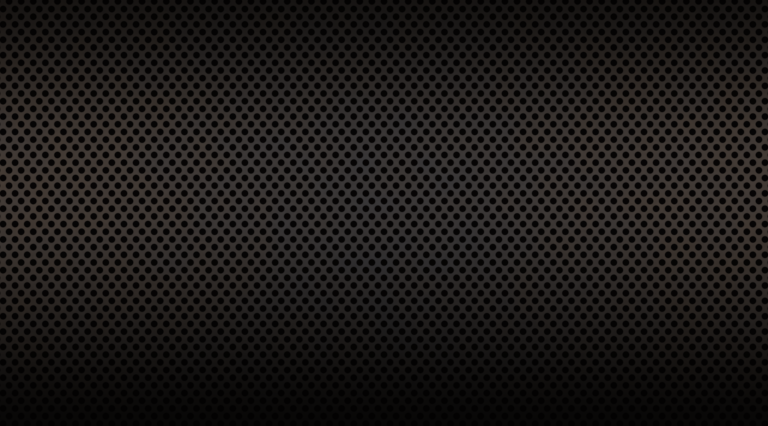
Reproduce this texture procedurally as a Shadertoy shader.

```glsl
float hash(vec2 p) {
    return fract(sin(dot(p, vec2(127.1, 311.7))) * 43758.5453);
}

float noise(vec2 p) {
    vec2 i = floor(p), f = fract(p);
    f = f * f * (3.0 - 2.0 * f);
    return mix(mix(hash(i), hash(i + vec2(1, 0)), f.x),
               mix(hash(i + vec2(0, 1)), hash(i + vec2(1, 1)), f.x), f.y);
}

// Distance to the nearest hole centre in a staggered grid
float holeDistance(vec2 p, vec2 pitch) {
    vec2 a = (fract(p / pitch) - 0.5) * pitch;
    vec2 b = (fract(p / pitch + 0.5) - 0.5) * pitch;
    return min(length(a), length(b));
}

void mainImage(out vec4 fragColor, in vec2 fragCoord) {
    vec2 uv = fragCoord / iResolution.xy;
    vec2 p = fragCoord / iResolution.x;
    float pixel = 1.0 / iResolution.x;

    // Broad horizontal band of light, fading faster toward the bottom
    float light = mix(0.10, 1.0, smoothstep(-0.05, 0.55, uv.y));
    light *= mix(1.0, 0.32, smoothstep(0.62, 1.05, uv.y));

    // Warm metal with a cooler, slightly darker centre
    float centre = exp(-dot((uv - 0.5) * vec2(3.5, 2.2), (uv - 0.5) * vec2(3.5, 2.2)));
    vec3 metal = mix(vec3(0.245, 0.215, 0.195), vec3(0.21, 0.20, 0.20), centre);
    float blotch = noise(p * 38.0) - 0.5;
    metal += blotch * vec3(0.014, 0.002, -0.012);
    metal *= light * (0.97 + 0.06 * noise(p * 260.0));

    // Perforations with a soft shaded rim
    float d = holeDistance(p - vec2(0.5, 0.3529), vec2(1.0 / 63.5, 0.02));
    float radius = 0.0041;
    metal *= mix(0.82, 1.06, smoothstep(radius, radius + 0.0018, d));
    vec3 hole = vec3(0.022, 0.016, 0.015) * (0.4 + 0.6 * light);
    float sheet = smoothstep(radius - 0.75 * pixel, radius + 0.75 * pixel, d);

    fragColor = vec4(mix(hole, metal, sheet), 1.0);
}
```
